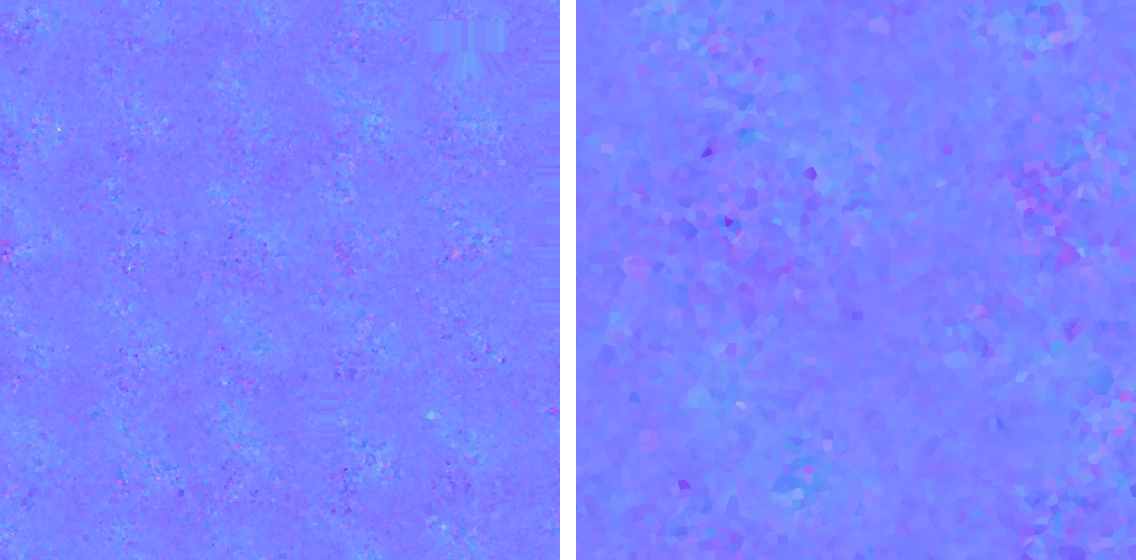
Left: the whole. Right: its middle third, enlarged.
A WebGL 2 fragment shader for this texture map:

```glsl
#version 300 es
precision highp float;
// Tangent-space normal map: a 5 by 5 grid of soft diagonal dents with chipped facets and smeared areas.
#define TILES 5.05
#define WOBBLE 0.16
#define CHIP_SCALE 88.0
#define GRAIN_SCALE 175.0
#define CALM_RELIEF 0.055
#define ROUGH_RELIEF 0.25
#define RARE_CHIPS 0.975
#define BAR_SCALE 92.0
#define ROW_SCALE 150.0
#define SOFT 0.003

uniform vec2 u_resolution;
out vec4 fragColor;

// Ends of the slope range: violet and pale blue once encoded.
const vec2 VIOLET_SLOPE = vec2(0.0, -0.09);
const vec2 PALE_SLOPE = vec2(-0.10, 0.20);

vec3 hash3(vec2 p) {
  vec3 q = fract(p.xyx * vec3(0.1031, 0.1030, 0.0973));
  q += dot(q, q.yxz + 33.33);
  return fract((q.xxy + q.yzz) * q.zyx);
}

float noise(vec2 p) {
  vec2 i = floor(p), f = fract(p);
  f = f * f * (3.0 - 2.0 * f);
  vec2 e = vec2(0.0, 1.0);
  return mix(mix(hash3(i).x, hash3(i + e.yx).x, f.x),
             mix(hash3(i + e.xy).x, hash3(i + e.yy).x, f.x), f.y);
}

float fbm(vec2 p) {
  float sum = 0.0, amp = 0.5;
  for (int i = 0; i < 4; i++) {
    sum += amp * noise(p);
    p = p * 2.03 + 17.3;
    amp *= 0.5;
  }
  return sum;
}

// Soft ellipse repeated in every tile, its long axis leaning up to the right.
float dent(vec2 uv, vec2 centre, vec2 size) {
  vec2 d = fract(uv - centre + 0.5) - 0.5;
  d = vec2(d.x - d.y, d.x + d.y) * 0.7071 / size;
  return exp(-dot(d, d));
}

// Random tilt per Voronoi facet, blended narrowly at the borders.
vec2 facets(vec2 p) {
  vec2 cell = floor(p), tilt = vec2(0.0);
  float total = 0.0;
  for (int y = -1; y <= 1; y++) {
    for (int x = -1; x <= 1; x++) {
      vec2 id = cell + vec2(x, y);
      vec2 d = id + hash3(id + 71.0).xy - p;
      vec3 h = hash3(id);
      vec2 t = h.xy * 2.0 - 1.0;
      t *= abs(t) * (1.0 + 2.0 * step(RARE_CHIPS, h.z));
      float w = exp(-24.0 * dot(d, d));
      tilt += t * w;
      total += w;
    }
  }
  return tilt / total;
}

// Flat random bands with short blends between them.
float bands(float s, float seed) {
  float i = floor(s);
  return mix(hash3(vec2(i, seed)).x, hash3(vec2(i + 1.0, seed)).x,
             smoothstep(0.75, 1.0, fract(s)));
}

float box(vec2 p, vec2 centre, vec2 halfSize) {
  vec2 d = abs(p - centre) - halfSize;
  return 1.0 - smoothstep(-SOFT, SOFT, max(d.x, d.y));
}

void main() {
  vec2 p = gl_FragCoord.xy / u_resolution;

  // Repeating dents, with edges broken up by noise
  vec2 warp = vec2(fbm(p * 38.0), fbm(p * 38.0 + 91.0)) - 0.47;
  vec2 uv = vec2(p.x, 1.0 - p.y) * TILES + warp * WOBBLE * 2.0;
  float crest = dent(uv, vec2(0.40, 0.18), vec2(0.18, 0.25));
  float foot = dent(uv, vec2(0.04, 0.79), vec2(0.15, 0.30));
  float hollow = dent(uv, vec2(0.12, 0.37), vec2(0.15, 0.23));
  float shade = dent(uv, vec2(0.66, 0.48), vec2(0.20, 0.32));
  float light = 0.36 + 0.36 * crest + 0.27 * foot - 0.20 * hollow - 0.20 * shade;
  light += 0.55 * (fbm(p * 14.0) - 0.47) + 0.30 * (fbm(p * 70.0) - 0.47);
  vec2 slope = mix(VIOLET_SLOPE, PALE_SLOPE, light);

  // Chipped facets, strongest around the dents
  float rough = clamp(0.75 * crest + 0.65 * foot + 0.9 * hollow, 0.0, 1.0);
  rough *= smoothstep(0.25, 0.65, fbm(p * 45.0 + 40.0));
  float relief = mix(CALM_RELIEF, ROUGH_RELIEF, rough);
  vec2 bent = p + 0.004 * warp;
  slope += relief * (0.8 * facets(bent * CHIP_SCALE) + facets(bent * GRAIN_SCALE + 300.0));

  // Fan of smears around a point near the upper right
  vec2 ray = p - vec2(0.835, 0.965);
  float turn = atan(ray.x, -ray.y);
  float reach = length(ray);
  float rim = 0.095 + 0.025 * bands(turn * 9.0, 5.0);
  float fan = smoothstep(0.05, 0.055, reach) * (1.0 - smoothstep(rim - SOFT, rim + SOFT, reach));
  fan *= 1.0 - smoothstep(1.15, 1.25, abs(turn));
  float fanLight = 0.9 * exp(-9.0 * turn * turn) + 0.55 * bands(turn * 11.0, 8.0) - 0.08;
  slope = mix(slope, mix(VIOLET_SLOPE, PALE_SLOPE, fanLight), fan);

  // Upright bars above the fan
  float bars = box(p, vec2(0.823, 0.935), vec2(0.078, 0.028));
  float barLight = 0.2 + 0.95 * bands(p.x * BAR_SCALE, 12.0);
  slope = mix(slope, mix(VIOLET_SLOPE, PALE_SLOPE, barLight), bars);

  // Level streaks along the right edge and in one small patch
  float row = p.y * ROW_SCALE;
  float margin = 0.942 + 0.045 * bands(row * 0.5, 21.0);
  float streaks = smoothstep(margin - SOFT, margin + SOFT, p.x) * box(p, vec2(1.0, 0.69), vec2(0.2, 0.275));
  streaks = max(streaks, box(p, vec2(0.586, 0.258), vec2(0.016, 0.042)));
  float rowLight = 0.85 * bands(row, 27.0) + 0.2 * (noise(p * 30.0) - 0.5);
  slope = mix(slope, mix(VIOLET_SLOPE, PALE_SLOPE, rowLight), 0.85 * streaks);

  // Encode the unit normal as colour
  float up = sqrt(max(1.0 - dot(slope, slope), 0.0));
  fragColor = vec4(0.5 + 0.5 * vec3(slope, up), 1.0);
}
```
